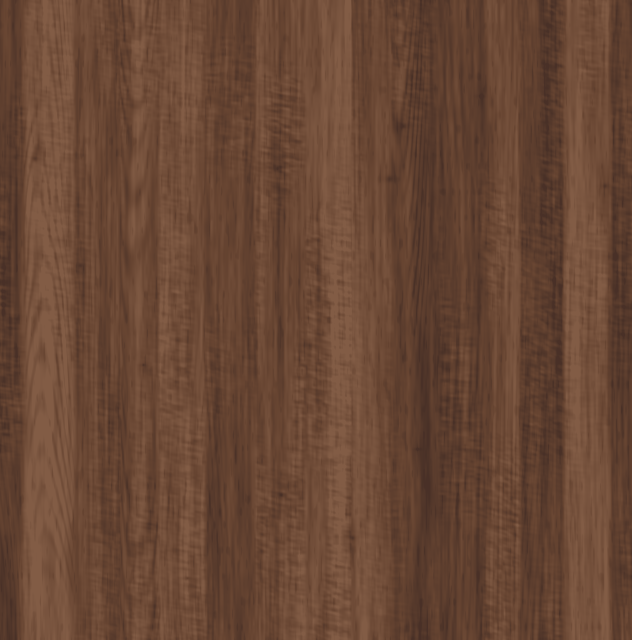
Give the GLSL for this texture, as a Shadertoy shader.

```glsl
// Walnut veneer: narrow upright planks with streaks, arched grain, ripple and small knots.
#define PLANKS 14.0
#define PLANK_CONTRAST 0.60
#define STREAK_CONTRAST 0.72
#define GRAIN_CONTRAST 0.22
#define FIBRE_CONTRAST 0.32
#define RIPPLE_CONTRAST 0.42
#define KNOT_GRID vec2(6.0, 5.0)
#define KNOT_SHARE 0.35
#define DARK_BROWN vec3(0.285, 0.190, 0.152)
#define MID_BROWN vec3(0.402, 0.267, 0.192)
#define LIGHT_BROWN vec3(0.510, 0.362, 0.272)

float hash(vec2 p) {
    vec3 q = fract(vec3(p.xyx) * 0.1031);
    q += dot(q, q.yzx + 33.33);
    return fract((q.x + q.y) * q.z);
}

float noise(vec2 p) {
    vec2 cell = floor(p), f = fract(p);
    f = f * f * (3.0 - 2.0 * f);
    float low = mix(hash(cell), hash(cell + vec2(1, 0)), f.x);
    float high = mix(hash(cell + vec2(0, 1)), hash(cell + vec2(1, 1)), f.x);
    return mix(low, high, f.y);
}

float fbm(vec2 p) {
    float sum = 0.0, weight = 0.5;
    for (int i = 0; i < 4; i++) {
        sum += weight * noise(p);
        p = p * 2.03 + 17.3;
        weight *= 0.55;
    }
    return sum / 1.01;
}

// Tone of one plank, around zero
float plankTone(vec2 p, float id) {
    float kind = hash(vec2(id, 3.7));
    vec2 shift = vec2(id * 7.31, id * 3.17);
    float bend = noise(vec2(p.x * 9.0, p.y * 2.2) + shift) - 0.5;
    float u = p.x - id / PLANKS + 0.03 * bend;

    // Broad streaks running along the plank
    float tone = PLANK_CONTRAST * (hash(vec2(id, 9.1)) - 0.5);
    tone += STREAK_CONTRAST * (fbm(vec2(u * 38.0, p.y * 1.6) + shift) - 0.5);

    // Straight or arched growth lines; arches are often cut off by a joint
    float apex = 0.055 * (hash(vec2(id, 5.3)) - 0.5);
    float way = hash(vec2(id, 8.9)) < 0.7 ? 1.0 : -1.0;
    float across = u - apex;
    float arch = 12.0 * (way * p.y + 190.0 * across * across) + 3.5 * bend;
    arch += 1.2 * noise(vec2(u * 30.0, p.y * 7.0) + shift);
    float archFade = 1.0 - smoothstep(110.0, 280.0, 4560.0 * abs(across));
    float isArch = step(0.55, kind);
    float phase = mix(u * 120.0 + 1.5 * bend, arch, isArch);
    float strength = mix(0.6, 1.3 * archFade, isArch);
    strength *= smoothstep(0.2, 0.75, noise(vec2(u * 25.0, p.y * 4.0) + shift + 40.0));
    float line = 0.5 + 0.5 * cos(6.2832 * phase);
    tone -= GRAIN_CONTRAST * strength * (line * line - 0.375);

    // Cross ripple of short dashes, stronger in some planks
    float tilt = p.y + 0.15 * u + 0.01 * bend;
    float ripple = noise(vec2(u * 60.0, tilt * 190.0) + shift) - 0.5;
    ripple += 0.6 * (noise(vec2(u * 110.0, tilt * 270.0) + shift + 30.0) - 0.5);
    float patches = smoothstep(0.3, 0.75, noise(vec2(u * 20.0, p.y * 5.0) + shift + 80.0));
    tone += RIPPLE_CONTRAST * ripple * patches * mix(0.3, 1.0, hash(vec2(id, 2.3)));
    return tone;
}

// Sparse dark knots with a sideways smear
float knots(vec2 p) {
    float dark = 0.0;
    vec2 base = floor(p * KNOT_GRID);
    for (int j = -1; j <= 1; j++)
    for (int i = -1; i <= 1; i++) {
        vec2 cell = base + vec2(i, j);
        float present = step(hash(cell + 51.0), KNOT_SHARE);
        vec2 centre = vec2(hash(cell + 11.0), hash(cell + 23.0));
        vec2 d = p - (cell + centre) / KNOT_GRID;
        float size = mix(0.5, 1.3, hash(cell + 37.0));
        vec2 core = d * vec2(330.0, 270.0) / size;
        vec2 smear = d * vec2(80.0, 210.0) / size;
        vec2 halo = d * vec2(75.0, 24.0) / size;
        float spot = 0.25 * exp(-dot(core, core)) + 0.15 * exp(-dot(smear, smear));
        dark += present * (spot + 0.14 * exp(-dot(halo, halo)));
    }
    return dark;
}

void mainImage(out vec4 fragColor, in vec2 fragCoord) {
    vec2 p = fragCoord / iResolution.y;

    // Blend the two planks beside the nearest joint
    float s = p.x * PLANKS;
    float id = floor(s);
    float joint = id + 0.3 + 0.4 * hash(vec2(id, 1.9));
    joint += 0.06 * (noise(vec2(id * 5.7, p.y * 2.0)) - 0.5);
    float softness = mix(0.015, 0.10, hash(vec2(id, 6.1)));
    float side = smoothstep(joint - softness, joint + softness, s);
    float tone = 0.57 + mix(plankTone(p, id), plankTone(p, id + 1.0), side);

    // Fine fibres, grit and pores over all planks
    float sway = 0.008 * noise(vec2(p.x * 8.0, p.y * 3.0));
    float x = p.x + sway;
    tone += FIBRE_CONTRAST * (noise(vec2(x * 190.0, p.y * 9.0)) - 0.5);
    tone += 0.6 * FIBRE_CONTRAST * (noise(vec2(x * 330.0, p.y * 45.0) + 90.0) - 0.5);
    float pore = noise(vec2(x * 270.0, p.y * 50.0) + 60.0);
    tone -= 0.15 * smoothstep(0.70, 0.95, pore);
    tone -= knots(p);

    tone = clamp(tone, 0.0, 1.0);
    vec3 colour = mix(DARK_BROWN, MID_BROWN, min(tone * 2.0, 1.0));
    colour = mix(colour, LIGHT_BROWN, max(tone * 2.0 - 1.0, 0.0));
    fragColor = vec4(colour, 1.0);
}
```
